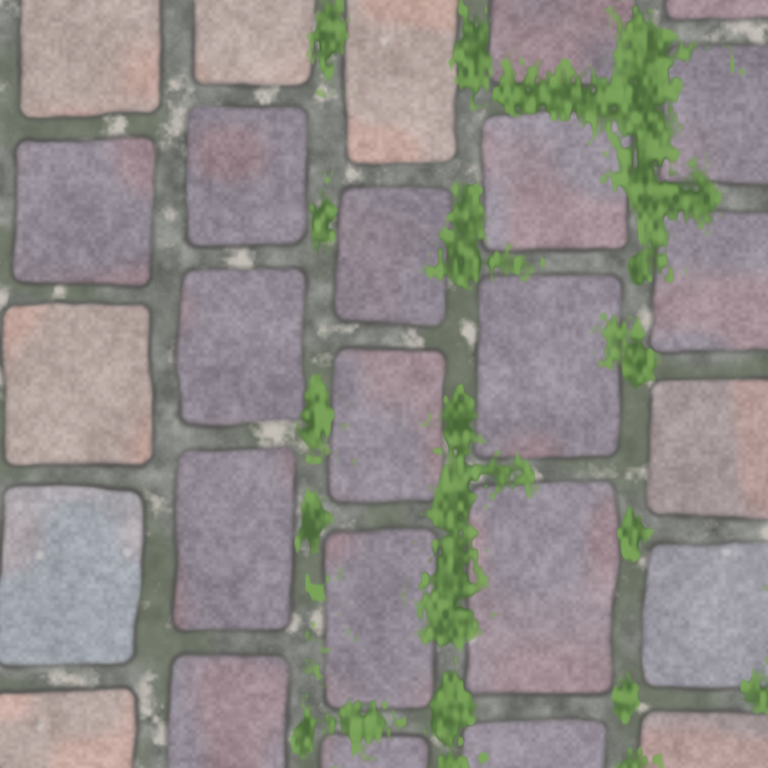
Give the GLSL for this texture, as a Shadertoy shader.

```glsl
// Worn paving: five leaning columns of rounded setts with staggered cross joints.
// Each sett is a warped rounded-box distance; grit fills the joints, and moss
// grows in clumps along them, spreading a little over the stone edges.

#define LEAN 0.035          // sideways drift of the columns from bottom to top
#define JOINT vec2(0.018, 0.014) // half width of upright and cross joints
#define ROUNDING 0.017      // corner radius of a sett
#define WARP 0.016          // waviness of the sett outlines
#define GRAIN 0.07          // strength of the fine stone grain
#define MOSS 0.95           // amount of moss
#define MAUVE vec3(0.565, 0.535, 0.575)
#define WARM vec3(0.71, 0.645, 0.62)
#define SLATE vec3(0.63, 0.65, 0.68)
#define GRIT vec3(0.49, 0.50, 0.48)
#define MOSS_DARK vec3(0.27, 0.40, 0.20)
#define MOSS_LIGHT vec3(0.48, 0.65, 0.34)

// Column boundaries, and per column: first cross joint, pitch, taper of pitch
const float EDGES[6] = float[6](-0.012, 0.215, 0.412, 0.600, 0.828, 1.06);
const vec3 COURSES[5] = vec3[5](
    vec3(0.121, 0.270, -0.011), vec3(0.163, 0.280, -0.0138),
    vec3(0.060, 0.285, -0.016), vec3(0.075, 0.340, -0.025),
    vec3(0.091, 0.217, 0.0));

float hash(vec2 p) {
    vec3 q = fract(p.xyx * 0.1031);
    q += dot(q, q.yzx + 33.33);
    return fract((q.x + q.y) * q.z);
}

float noise(vec2 p) {
    vec2 i = floor(p), f = fract(p);
    f = f * f * (3.0 - 2.0 * f);
    return mix(mix(hash(i), hash(i + vec2(1, 0)), f.x),
               mix(hash(i + vec2(0, 1)), hash(i + vec2(1, 1)), f.x), f.y);
}

float fbm(vec2 p) {
    float sum = 0.0, amp = 0.533;
    for (int i = 0; i < 4; i++) {
        sum += amp * noise(p);
        p = p * 2.03 + 17.0;
        amp *= 0.5;
    }
    return sum;
}

// Signed distance to the sett around p (negative inside); id = column, course
float settDistance(vec2 p, out vec2 id) {
    int col = 0;
    for (int i = 1; i < 5; i++) if (p.x > EDGES[i]) col = i;
    float low = -0.15, high = 1.15, course = 0.0;
    int joints = col == 4 ? 5 : 4;
    for (int k = 0; k < joints; k++) {
        float n = float(k);
        float y = dot(COURSES[col], vec3(1.0, n, n * n));
        if (p.y > y) { low = y; course = n + 1.0; }
        else high = min(high, y);
    }
    id = vec2(float(col), course);
    vec2 a = vec2(EDGES[col], low), b = vec2(EDGES[col + 1], high);
    vec2 inset = JOINT + 0.006 * vec2(hash(id + 3.0), hash(id + 8.0));
    vec2 q = p - 0.5 * (a + b);
    q += (hash(id + 21.0) - 0.5) * 0.06 * vec2(q.y, -q.x);
    vec2 r = abs(q) - 0.5 * (b - a) + inset + ROUNDING;
    return length(max(r, 0.0)) + min(max(r.x, r.y), 0.0) - ROUNDING;
}

vec3 settColor(vec2 p, vec2 id) {
    bool outer = abs(id.x - 2.0) > 1.5;
    bool warm = (id.y == 4.0 || (outer && mod(id.y, 2.0) == 0.0)) && id.x + id.y < 7.0;
    vec3 c = MAUVE + 0.05 * (hash(id + 5.0) - 0.4);
    if (warm) c = mix(c, WARM, id.x > 3.0 ? 0.6 : 0.95);
    else if (outer && id.y == 1.0) c = mix(c, SLATE, id.x > 3.0 ? 0.5 : 1.0);
    // Mottling, rosy stains and fine grain
    c += 0.12 * (fbm(p * 14.0 + id * 7.0) - 0.5);
    c += vec3(0.05, 0.0, -0.015) * smoothstep(0.5, 0.8, noise(p * 10.0 + id * 3.0));
    c += GRAIN * (noise(p * 190.0) - 0.5) + GRAIN * (noise(p * 85.0) - 0.5);
    // Rare pale chips
    vec2 cell = floor(p * 9.0), f = fract(p * 9.0) - 0.5;
    float chip = step(0.88, hash(cell + 40.0)) * smoothstep(0.13, 0.04, length(f) + 0.1 * noise(p * 120.0));
    return mix(c, vec3(0.82, 0.80, 0.80), 0.7 * chip);
}

vec3 gritColor(vec2 p) {
    vec3 c = GRIT + 0.30 * (fbm(p * 45.0) - 0.5);
    c = mix(c, vec3(0.40, 0.44, 0.36), 0.6 * smoothstep(0.45, 0.75, noise(p * 12.0 + 9.0)));
    return mix(c, vec3(0.76, 0.74, 0.71), smoothstep(0.58, 0.82, fbm(p * 26.0 + 31.0)));
}

// Clumps strung along the upright joints, plus patches in the cross joints
float mossGrowth(vec2 p) {
    float grow = 0.9 * smoothstep(0.45, 0.75, noise(p * 9.0 + 4.0)) * smoothstep(0.36, 0.5, p.x);
    for (int j = 2; j < 5; j++) for (int k = 0; k < 5; k++) {
        vec2 key = vec2(float(j), float(k));
        vec2 center = vec2(EDGES[j], (key.y + 0.2 + 0.6 * hash(key + 11.0)) / 5.0);
        float size = mix(0.6, 1.15, hash(key + 27.0)) * (j == 3 ? 1.15 : 0.85);
        grow = max(grow, 1.25 - length((p - center) / (vec2(0.042, 0.065) * size)));
    }
    return grow * MOSS;
}

void mainImage(out vec4 fragColor, in vec2 fragCoord) {
    vec2 p = fragCoord / iResolution.xy;
    float soft = 0.0015 + 1.0 / iResolution.y;
    vec2 q = p - vec2(LEAN * (p.y - 0.5), 0.0);
    vec2 w = q + WARP * (vec2(fbm(p * 11.0), fbm(p * 11.0 + 50.0)) - 0.5);
    vec2 id;
    float d = settDistance(w, id);

    // Stone over grit, with a broken dark rim between them
    vec3 color = mix(settColor(p, id), gritColor(p), smoothstep(-soft, soft, d));
    float rim = exp(-pow((d - 0.001) / 0.0045, 2.0));
    color = mix(color, vec3(0.31, 0.30, 0.30), rim * mix(0.2, 0.75, noise(p * 22.0)));

    // Ragged moss blades
    float blade = 0.5 * noise(p * vec2(150.0, 85.0)) + 0.5 * noise(p * 65.0 + 13.0);
    float cover = mossGrowth(q) + 12.0 * d + 0.9 * (blade - 0.5) - 0.55;
    vec3 moss = mix(MOSS_DARK, MOSS_LIGHT, smoothstep(0.2, 0.8, blade));
    color = mix(color, moss, 0.9 * smoothstep(0.0, 0.28, cover));
    fragColor = vec4(clamp(color, 0.0, 1.0), 1.0);
}
```
